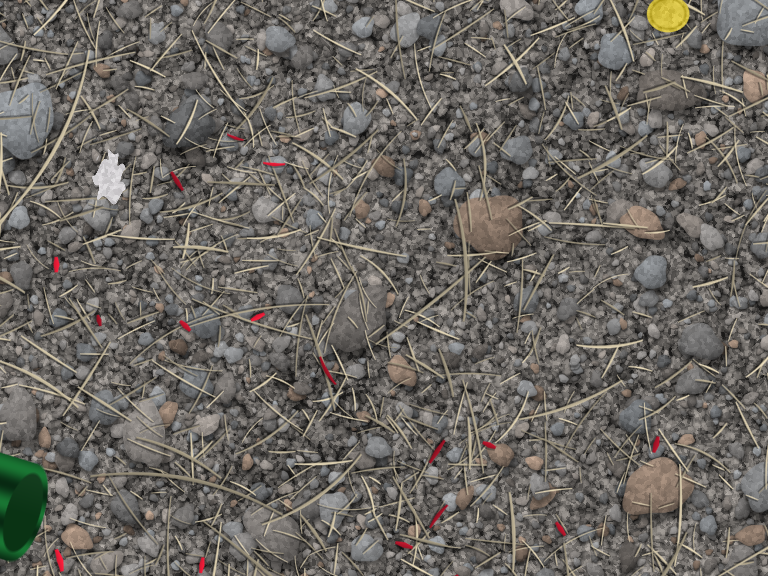
A WebGL 2 fragment shader for this texture:

```glsl
#version 300 es
precision highp float;
// Stony ground: cellular soil crumbs, four sizes of domed pebbles and
// clumped dry straw, all scattered by hashed grids. A few bright scraps,
// a round yellow lid and the neck of a green bottle lie on top.
uniform vec2 u_resolution;
out vec4 fragColor;

vec3 hash3(vec2 p) {
  vec3 q = fract(p.xyx * vec3(0.1031, 0.1030, 0.0973));
  q += dot(q, q.yxz + 33.33);
  return fract((q.xxy + q.yzz) * q.zyx);
}

mat2 turn(float a) { return mat2(cos(a), sin(a), -sin(a), cos(a)); }

// Antialiased coverage of a signed distance in canvas units
float cover(float d) { return clamp(0.5 - d * u_resolution.y / 1.3, 0.0, 1.0); }

// Nearest distance and random tone of the nearest cell
vec2 cellular(vec2 p) {
  vec2 best = vec2(9.0, 0.0);
  for (int j = -1; j <= 1; j++)
    for (int i = -1; i <= 1; i++) {
      vec2 cell = floor(p) + vec2(i, j);
      vec3 h = hash3(cell + 71.0);
      float d = length(cell + h.xy - p);
      if (d < best.x) best = vec2(d, h.z);
    }
  return best;
}

// Broad uneven patches from layered sines, about -1 to 1
float patches(vec2 p) {
  return 0.5 * sin(6.0 * p.x + 2.0 * sin(4.3 * p.y + 1.0))
       + 0.5 * sin(8.0 * p.y - 3.0 * p.x + 1.7 * sin(9.0 * p.x));
}

void pebbles(inout vec3 col, vec2 p, float scale, float density, float grain) {
  vec2 g = p * scale;
  for (int j = -1; j <= 1; j++)
    for (int i = -1; i <= 1; i++) {
      vec2 cell = floor(g) + vec2(i, j);
      vec3 h = hash3(cell + scale * 7.0), k = hash3(cell + scale * 3.0 + 19.0);
      if (h.x > density) continue;
      vec2 d = g - cell - k.xy;
      vec2 q = turn(6.283 * h.y) * d * vec2(1.0, 1.1 + 0.6 * k.z);
      float a = atan(q.y, q.x);
      float r = mix(0.24, 0.46, h.z)
              * (1.0 + 0.09 * sin(3.0 * a + 9.0 * k.x) + 0.05 * sin(5.0 * a + 9.0 * k.y));
      float f = length(q) / r;
      // Contact shadow, then a softly lit dome
      float shade = 1.0 - smoothstep(0.8, 1.35, length(q + turn(6.283 * h.y) * vec2(-0.03, 0.09)) / r);
      col *= 1.0 - 0.42 * shade;
      float tone = mix(0.37, 0.63, fract(h.z * 7.0 + k.x));
      tone += 0.11 * dot(d / r, vec2(-0.3, 0.9)) - 0.09 * f * f * f + 0.16 * grain;
      vec3 tint = mix(vec3(0.97, 1.0, 1.03), vec3(1.05, 0.99, 0.94), k.z);
      if (k.y > 0.9) tint = vec3(1.14, 0.98, 0.86);
      col = mix(col, tone * tint, cover((f - 1.0) * r / scale) * 0.95);
    }
}

void straws(inout vec3 col, vec2 p, float scale, float halfWidth, float density, vec3 tint) {
  vec2 g = p * scale;
  for (int j = -1; j <= 1; j++)
    for (int i = -1; i <= 1; i++) {
      vec2 cell = floor(g) + vec2(i, j);
      vec3 h = hash3(cell + scale * 11.0), k = hash3(cell + scale * 5.0 + 43.0);
      if (h.x > density * (1.0 + 0.8 * patches(cell / scale + 2.0))) continue;
      vec2 d = g - cell - k.xy;
      vec2 q = turn(3.1416 * h.y) * d;
      q.y += (h.z - 0.5) * 0.4 * q.x * q.x;
      float reach = mix(0.3, 0.95, k.z * k.z);
      float w = halfWidth * (0.6 + 0.8 * h.z) * (1.0 - 0.5 * abs(q.x) / reach);
      float ends = (abs(q.x) - reach) / scale;
      col *= 1.0 - 0.35 * cover(max(abs(q.y / scale + 0.0025) - w * 1.3, ends));
      float tone = mix(0.68, 1.1, fract(k.x * 5.0 + h.z)) + 0.12 * q.y / (w * scale + 0.01);
      col = mix(col, tint * tone, cover(max(abs(q.y) / scale - w, ends)));
    }
}

void main() {
  vec2 p = gl_FragCoord.xy / u_resolution.y;
  vec2 warped = p + 0.004 * sin(p.yx * 70.0 + 3.0 * sin(p * 31.0));

  // Soil crumbs at three sizes
  vec2 clod = cellular(warped * 38.0), crumb = cellular(warped * 85.0), dust = cellular(p * 170.0);
  float grain = 0.6 * (dust.y - 0.5) + 0.4 * (crumb.y - 0.5);
  float tone = 0.43 + 0.05 * patches(p) + 0.12 * (clod.y - 0.5) + 0.42 * grain
             - 0.16 * smoothstep(0.35, 0.85, crumb.x) - 0.09 * smoothstep(0.4, 0.9, clod.x);
  vec3 col = max(tone, 0.1) * vec3(1.02, 0.985, 0.95);

  // Gravel from fine to coarse
  pebbles(col, p, 47.0, 0.42, grain);
  pebbles(col, p, 25.0, 0.42, grain);
  pebbles(col, p, 14.0, 0.33, grain);
  pebbles(col, p, 6.5, 0.24, grain);

  // Straw from short chaff to long stalks, then red shreds
  for (int i = 0; i < 6; i++) {
    float t = float(i) / 5.0;
    straws(col, p, mix(27.0, 5.5, sqrt(t)), mix(0.0012, 0.0025, t), 0.42, vec3(0.83, 0.78, 0.66));
  }
  straws(col, p, 31.0, 0.0045, 0.012, vec3(0.85, 0.1, 0.2));

  // Torn pale scrap
  vec2 s = p - vec2(0.19, 0.69);
  float torn = length(s * vec2(1.7, 1.0)) - 0.042 - 0.009 * sin(s.y * 170.0 + 2.0 * sin(s.x * 190.0));
  col = mix(col, vec3(0.82, 0.81, 0.82) + 0.2 * grain, cover(torn));

  // Yellow lid with a raised rim
  float lid = length((p - vec2(1.16, 0.976)) * vec2(1.0, 1.15));
  float rim = smoothstep(0.004, 0.0, abs(lid - 0.03)) * 0.12;
  col = mix(col, vec3(0.83, 0.75, 0.26) - rim + 0.15 * grain, cover(lid - 0.037));

  // Green bottle neck and its dark mouth
  vec2 b = turn(0.3) * (p - vec2(0.04, 0.11));
  float mouth = (length(b / vec2(0.036, 0.088)) - 1.0) * 0.036;
  float neck = max(abs(b.y) - 0.088, b.x);
  vec3 glass = mix(vec3(0.03, 0.16, 0.07), vec3(0.1, 0.46, 0.2), 0.5 + 0.5 * sin(b.y * 95.0 + 1.0));
  col = mix(col, glass, cover(min(mouth, neck)));
  col = mix(col, vec3(0.04, 0.2, 0.08) + 0.6 * max(b.y, 0.0), cover(mouth + 0.007));

  fragColor = vec4(clamp(col, 0.0, 1.0), 1.0);
}
```
